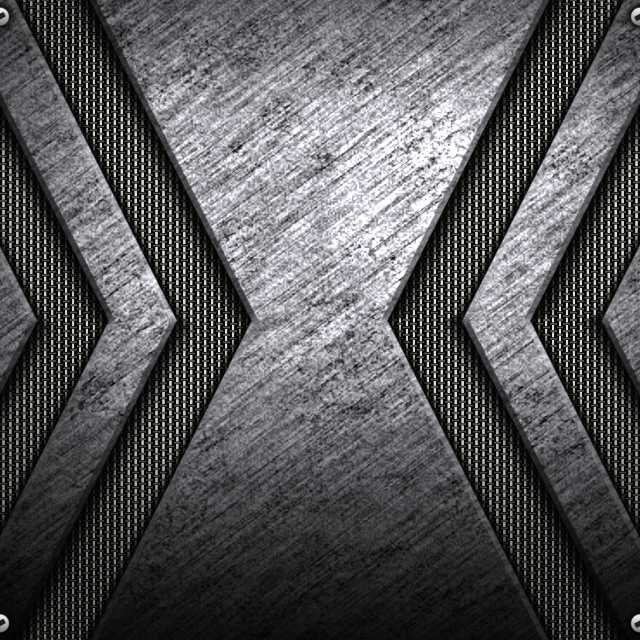
Give the GLSL for this background, as a Shadertoy shader.

```glsl
// Brushed steel plates cut into mirrored chevrons above a woven wire mesh.
// Folding the canvas about its centre turns each plate into an interval;
// rotated value noise gives the brushing, and edge normals light the bevels.

const vec2 CENTRE = vec2(0.4993, 0.4990);
const float SLOPE = 0.505;
const float BEVEL = 0.009;
const vec3 STEEL_TINT = vec3(0.99, 0.98, 1.02);
const vec3 WIRE_TINT = vec3(1.0, 1.0, 0.97);

float hash(vec2 p) {
    vec3 h = fract(vec3(p.xyx) * 0.1031);
    h += dot(h, h.yzx + 33.33);
    return fract((h.x + h.y) * h.z);
}

float noise(vec2 p) {
    vec2 cell = floor(p), f = fract(p);
    f = f * f * (3.0 - 2.0 * f);
    float low = mix(hash(cell), hash(cell + vec2(1, 0)), f.x);
    float high = mix(hash(cell + vec2(0, 1)), hash(cell + vec2(1, 1)), f.x);
    return mix(low, high, f.y);
}

float fbm(vec2 p) {
    float sum = 0.0, weight = 0.5;
    for (int i = 0; i < 4; i++) {
        sum += weight * noise(p);
        p = p * 2.03 + 17.0;
        weight *= 0.5;
    }
    return sum / 0.9375;
}

vec2 rotate(vec2 p, float angle) {
    float c = cos(angle), s = sin(angle);
    return vec2(c * p.x + s * p.y, c * p.y - s * p.x);
}

// Zero-mean streaks: x counts them along the given angle, y across it.
float streaks(vec2 p, float angle, vec2 count) {
    return noise(rotate(p + 3.0, angle) * count) - 0.5;
}

// Keeps the nearest plate: x is its signed distance, y the side of its edge.
vec2 addPlate(vec2 nearest, float q, float middle, float halfWidth) {
    float d = (abs(q - middle) - halfWidth) / sqrt(1.0 + SLOPE * SLOPE);
    return d < nearest.x ? vec2(d, sign(q - middle)) : nearest;
}

// Broad light: black floor, dim top and sides, hot spot at the upper right.
float lighting(vec2 p) {
    float light = 0.04 + 0.66 * smoothstep(-0.06, 0.62, p.y);
    light -= 0.34 * smoothstep(0.76, 1.03, p.y);
    vec2 toSpot = p - vec2(0.66, 0.72);
    light += 0.21 * exp(-22.0 * dot(toSpot, toSpot));
    return light * (1.0 - 0.5 * smoothstep(0.25, 0.62, abs(p.x - 0.55)));
}

// Fine brushing, faint cross weave, grain and worn specks, around one.
float steelTexture(vec2 p) {
    float wear = fbm(p * 16.0);
    float tone = 1.0 + 0.58 * streaks(p, 0.64, vec2(22.0, 270.0));
    tone += 0.20 * streaks(p, 0.61, vec2(8.0, 170.0));
    tone += 0.22 * streaks(p, -0.55, vec2(70.0, 280.0));
    tone += 0.16 * streaks(p, 0.04, vec2(14.0, 120.0));
    tone += 0.55 * (noise(p * 370.0) - 0.5) + 0.22 * (wear - 0.5);
    float specks = smoothstep(0.5, 0.85, noise(rotate(p, 0.4) * vec2(210.0, 280.0)));
    return tone - 0.42 * specks * smoothstep(0.40, 0.66, wear);
}

// Thin tapered scratches, one candidate for each strip across the brushing.
float scratches(vec2 p, float angle, float strips, float share) {
    vec2 s = rotate(p, angle) * vec2(5.0, strips);
    float strip = floor(s.y);
    float along = s.x + 5.0 * hash(vec2(strip, 3.0));
    float present = step(1.0 - share, hash(vec2(floor(along), strip + 9.0)));
    float taper = smoothstep(0.0, 0.25, 0.5 - abs(fract(along) - 0.5));
    return present * taper * smoothstep(0.3, 0.0, abs(fract(s.y) - 0.5));
}

// Staggered short uprights joined by thin, dimmer cross wires.
float wireMesh(vec2 p, float pixel) {
    vec2 grid = p * vec2(92.0, 86.0);
    grid.y += 0.5 * mod(floor(grid.x), 2.0);
    vec2 f = abs(fract(grid) - 0.5);
    float soft = max(40.0 * pixel, 0.05);
    float upright = smoothstep(0.17 + soft, 0.17 - soft, f.x)
                  * smoothstep(0.33 + soft, 0.33 - soft, f.y);
    float crossing = smoothstep(0.38 - soft, 0.38 + soft, f.y);
    return max(0.86 * upright, 0.32 * crossing);
}

// Round bolt head with a bright rim and a dark slot.
vec3 addBolt(vec3 colour, vec2 p, float pixel) {
    float r = length(p);
    float slot = smoothstep(0.003, 0.005, abs(rotate(p, 0.5).y));
    float tone = mix(0.12, 0.72 + 18.0 * p.y, max(slot, smoothstep(0.007, 0.010, r)));
    colour *= mix(0.25, 1.0, smoothstep(0.012, 0.026, r));
    return mix(colour, vec3(tone), smoothstep(pixel, -pixel, r - 0.014));
}

void mainImage(out vec4 fragColor, in vec2 fragCoord) {
    float side = min(iResolution.x, iResolution.y);
    float pixel = 1.0 / side;
    vec2 p = (fragCoord - 0.5 * (iResolution.xy - side)) / side;

    // Folded layout: central plate, chevron band, outer plate
    vec2 r = p - CENTRE;
    float q = abs(r.x) - SLOPE * abs(r.y);
    vec2 plate = addPlate(vec2(9.0, 1.0), q, -1.0, 1.106);
    plate = addPlate(plate, q, 0.276, 0.053);
    plate = addPlate(plate, q, 1.441, 1.0);
    float fold = clamp(r.y / 0.012, -1.0, 1.0);
    vec2 normal = plate.y * normalize(vec2(sign(r.x), -SLOPE * fold));
    float facing = dot(normal, vec2(0.15, 0.99));
    float light = lighting(p);

    // Mesh, shaded by the plates above it
    float reach = mix(0.038, 0.018, smoothstep(-0.3, 0.3, facing));
    float shadow = smoothstep(0.0, reach, plate.x);
    float wires = wireMesh(p, pixel) * mix(0.5, 1.0, smoothstep(0.0, 0.6, light));
    vec3 mesh = WIRE_TINT * (0.01 + wires * mix(0.08, 1.0, shadow));

    // Plate face and bevel
    float brushed = steelTexture(p);
    float marks = scratches(p, 0.63, 190.0, 0.35) + 0.5 * scratches(p, 1.75, 90.0, 0.2);
    float face = light * (brushed - 0.26 * marks);
    float bevel = light * (0.72 + 0.56 * facing) + 0.12 * max(facing, 0.0);
    bevel *= mix(1.0, brushed, 0.6);
    float rim = smoothstep(-pixel, pixel, plate.x + BEVEL);
    vec3 steel = STEEL_TINT * mix(face, bevel, rim);
    vec3 colour = mix(steel, mesh, smoothstep(-pixel, pixel, plate.x));

    // Bolts in the four corners
    vec2 corner = vec2(step(0.5, p.x), p.y > 0.5 ? 0.974 : 0.026);
    colour = addBolt(colour, p - corner, pixel);
    fragColor = vec4(clamp(colour, 0.0, 1.0), 1.0);
}
```
